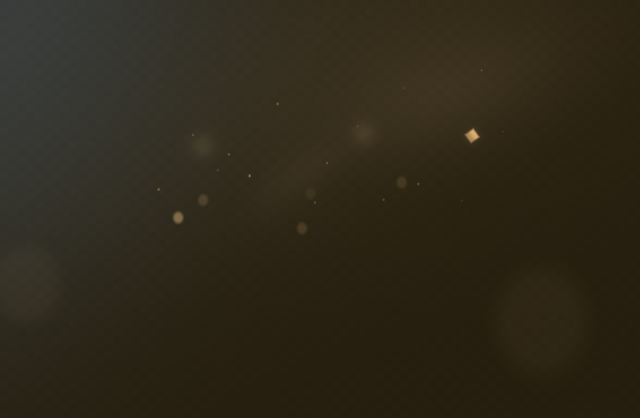
A Shadertoy shader for this background:

```glsl
// Dim amber haze with a cool upper-left corner, soft bokeh discs and dust.
// Wide tilted Gaussians make the light; hashed, evenly strewn loops place
// the small discs and specks. Lengths are in canvas heights.

#define SHADOW_COLOR vec3(0.146, 0.117, 0.055)
#define COOL_COLOR   vec3(0.226, 0.238, 0.228)
#define HAZE_COLOR   vec3(0.066, 0.057, 0.044)
#define GLOW_COLOR   vec3(0.040, 0.034, 0.030)
#define BOKEH_COLOR  vec3(0.040, 0.035, 0.025)
#define GOLD_COLOR   vec3(0.820, 0.660, 0.420)
#define DISC_COUNT   5
#define SPECK_COUNT  15
#define SPECK_RADIUS 0.0025
#define WEAVE_DEPTH  0.0075
#define WEAVE_CELLS  vec2(48.0, 56.0)

float hash(float n) {
    return fract(sin(n * 127.1 + 11.7) * 43758.5453);
}

vec2 rotate(vec2 v, float angle) {
    float c = cos(angle), s = sin(angle);
    return vec2(c * v.x + s * v.y, c * v.y - s * v.x);
}

// Elliptic Gaussian with its long axis turned by angle.
float glow(vec2 p, vec2 center, vec2 radii, float angle) {
    vec2 q = rotate(p - center, angle) / radii;
    return exp(-dot(q, q));
}

float disc(vec2 p, vec2 center, float radius, float blur) {
    vec2 q = (p - center) * vec2(1.0, 0.86);
    return 1.0 - smoothstep(radius - blur, radius + blur, length(q));
}

// Hashed point, spread evenly across the middle of the canvas.
vec2 strewn(int i, int count, float seed, vec2 low, vec2 high) {
    float n = float(i) + seed;
    float x = (float(i) + hash(n)) / float(count);
    return mix(low, high, vec2(x, hash(n + 37.3)));
}

// Checker of firm cells, each with its own strength, in -0.5 to 0.5.
float weave(vec2 p) {
    vec2 cell = floor(p * WEAVE_CELLS);
    vec2 wave = sin(p * WEAVE_CELLS * 3.14159);
    float strength = mix(0.4, 1.0, hash(cell.x + cell.y * 83.0));
    return strength * (smoothstep(-0.3, 0.3, wave.x * wave.y) - 0.5);
}

void mainImage(out vec4 fragColor, in vec2 fragCoord) {
    vec2 p = fragCoord / iResolution.y;
    float aspect = iResolution.x / iResolution.y;
    float pixel = 1.0 / iResolution.y;
    vec2 mid = vec2(aspect * 0.5, 0.5);

    // Broad warm and cool light
    vec3 color = SHADOW_COLOR;
    color += HAZE_COLOR * glow(p, mid + vec2(0.06, 0.34), vec2(0.76, 0.36), 0.25);
    color += GLOW_COLOR * glow(p, mid + vec2(0.31, 0.28), vec2(0.24, 0.11), 0.32);
    color += GLOW_COLOR * 0.8 * glow(p, mid + vec2(-0.05, 0.08), vec2(0.12, 0.05), 0.62);
    color = mix(color, COOL_COLOR, glow(p, vec2(0.0, 0.95), vec2(0.80, 0.53), 1.10));

    // Large out-of-focus discs
    color += BOKEH_COLOR * 0.85 * disc(p, mid + vec2(0.53, -0.267), 0.110, 0.035);
    color += BOKEH_COLOR * 0.75 * disc(p, vec2(0.064, 0.319), 0.078, 0.028);

    // Blurred puffs, two on either side of the middle
    for (int i = 0; i < 2; i++) {
        vec2 center = mid + vec2(-0.28 + 0.385 * float(i), 0.15 + 0.03 * float(i));
        color += BOKEH_COLOR * 1.7 * glow(p, center, vec2(0.028), 0.0);
    }

    // Small discs, the first one brightest
    for (int i = 0; i < DISC_COUNT; i++) {
        vec2 center = strewn(i, DISC_COUNT, 5.0, mid - vec2(0.40, 0.09), mid + vec2(0.20, 0.09));
        float level = i == 0 ? 0.38 : mix(0.04, 0.16, hash(float(i) + 71.0));
        color += GOLD_COLOR * level * disc(p, center, 0.0115, 0.005);
    }

    // Dust specks of varied size, most of them faint
    for (int i = 0; i < SPECK_COUNT; i++) {
        vec2 center = strewn(i, SPECK_COUNT, 90.0, mid - vec2(0.42, 0.06), mid + vec2(0.46, 0.35));
        float size = hash(float(i) + 153.0);
        float radius = SPECK_RADIUS * mix(0.45, 1.0, size);
        color += GOLD_COLOR * mix(0.08, 0.46, size * size) * disc(p, center, radius, pixel);
    }

    // One bright tilted flake, shaded across its face
    vec2 flake = rotate(p - mid - vec2(0.364, 0.175), 0.62);
    float edge = max(abs(flake.x), abs(flake.y)) - 0.0115;
    float facet = 0.76 + 0.24 * smoothstep(-0.008, 0.008, flake.x);
    color = mix(color, GOLD_COLOR * facet, 0.95 * (1.0 - smoothstep(-0.003, 0.002 + pixel, edge)));
    color += GOLD_COLOR * 0.10 * exp(-dot(flake, flake) / 0.0003);

    // Faint woven grain, weaker in deep shadow
    color += WEAVE_DEPTH * weave(p) * smoothstep(0.07, 0.17, color.g);

    fragColor = vec4(color, 1.0);
}
```
